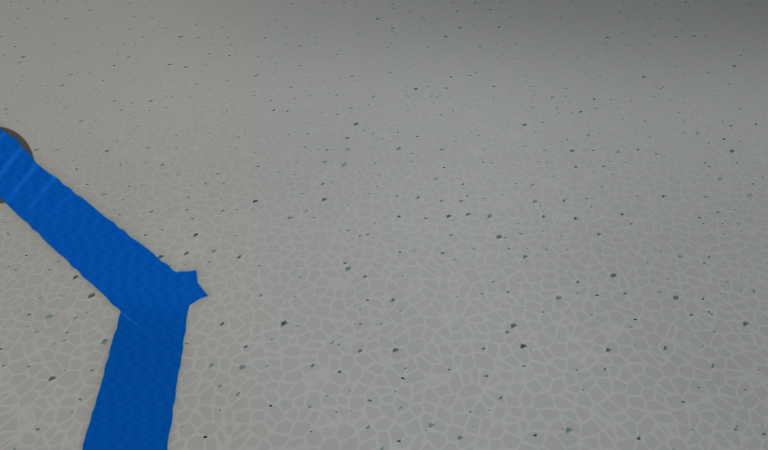
This texture is drawn by a Shadertoy shader. Its source:

```glsl
// Speckled pale vinyl floor in perspective, with a bent strip of blue masking tape.
#define HORIZON 1.9
#define CENTER_X 0.85
#define PEBBLE_FREQ 56.0
#define PEBBLE_GAIN 0.035
#define SPECK_FREQ 25.0
#define SPECK_SHARE 0.46
#define FLOOR_COLOR vec3(0.548, 0.560, 0.553)
#define TAPE_COLOR vec3(0.010, 0.270, 0.565)
#define DARK_SPECK vec3(0.17, 0.18, 0.21)
#define TEAL_SPECK vec3(0.27, 0.38, 0.39)
#define EDGE_BLUR 0.0025

vec2 hash2(vec2 p) {
    vec3 q = fract(p.xyx * vec3(0.1031, 0.1030, 0.0973));
    q += dot(q, q.yzx + 33.33);
    return fract((q.xx + q.yz) * q.zy);
}

// Gap between the two nearest cell points: zero on cell borders.
float cellGap(vec2 p) {
    vec2 cell = floor(p), f = fract(p);
    float near1 = 8.0, near2 = 8.0;
    for (int j = -1; j <= 1; j++)
    for (int i = -1; i <= 1; i++) {
        vec2 o = vec2(i, j);
        float d = length(o + hash2(cell + o) - f);
        near2 = min(near2, max(near1, d));
        near1 = min(near1, d);
    }
    return near2 - near1;
}

// One slanted oval chip per chosen cell; rgb is its colour, a its cover.
vec4 specks(vec2 p, float share, float size) {
    vec2 cell = floor(p);
    vec2 place = hash2(cell + 7.0), kind = hash2(cell + 91.0);
    vec2 d = fract(p) - mix(vec2(0.24), vec2(0.76), place);
    float angle = 0.45 + 0.9 * (kind.y - 0.5);
    d = mat2(cos(angle), -sin(angle), sin(angle), cos(angle)) * d;
    d.y *= 1.45;
    d += 0.02 * sin(d.yx * 30.0 + kind * 6.28);
    float radius = size * mix(0.5, 1.2, kind.y * kind.y);
    float cover = 1.0 - smoothstep(radius * 0.4, radius * 1.35, length(d));
    cover *= step(kind.x, share) * mix(0.45, 0.95, place.x);
    return vec4(mix(DARK_SPECK, TEAL_SPECK, smoothstep(0.45, 0.7, place.y)), cover);
}

// Signed distance to the outline of both tape arms and the torn corner.
float tapeDistance(vec2 p) {
    const int N = 13;
    vec2 v[N] = vec2[N](
        vec2(-0.05, 0.745), vec2(0.03, 0.695), vec2(0.085, 0.635),
        vec2(0.167, 0.571), vec2(0.393, 0.394), vec2(0.435, 0.400),
        vec2(0.438, 0.371), vec2(0.460, 0.343), vec2(0.420, 0.322),
        vec2(0.368, -0.02), vec2(0.177, -0.02), vec2(0.269, 0.307),
        vec2(-0.05, 0.609));
    float d = 100.0, side = 1.0;
    for (int i = 0, j = N - 1; i < N; j = i, i++) {
        vec2 e = v[j] - v[i], w = p - v[i];
        vec2 b = w - e * clamp(dot(w, e) / dot(e, e), 0.0, 1.0);
        d = min(d, dot(b, b));
        bvec3 c = bvec3(p.y >= v[i].y, p.y < v[j].y, e.x * w.y > e.y * w.x);
        if (all(c) || all(not(c))) side = -side;
    }
    return side * sqrt(d);
}

vec3 floorColor(vec2 p) {
    float depth = HORIZON - p.y;
    vec2 ground = vec2(p.x - CENTER_X, HORIZON) / depth;
    float nearness = 1.0 - smoothstep(0.1, 1.0, p.y);

    // Broad light: dim far right, bright centre, warm left
    vec3 col = FLOOR_COLOR;
    col -= 0.10 * smoothstep(0.72, 1.05, p.y) * smoothstep(0.25, 1.2, p.x);
    col -= 0.03 * smoothstep(0.8, 1.05, p.y);
    col -= 0.035 * smoothstep(1.05, 1.75, p.x);
    col += 0.025 * exp(-3.0 * dot(p - vec2(0.9, 0.35), p - vec2(0.9, 0.35)));
    col += vec3(0.010, -0.004, -0.018) * (1.0 - smoothstep(0.1, 0.9, p.x));
    col += 0.006 * sin(p.x * 7.0 + 2.0 * sin(p.y * 5.0)) * sin(p.y * 9.0 + p.x * 3.0);

    // Pebbled grain with pale seams
    vec2 warp = 0.15 * sin(ground.yx * 90.0);
    float seam = 1.0 - smoothstep(0.0, 0.32, cellGap(ground * PEBBLE_FREQ + warp));
    col += PEBBLE_GAIN * (seam - 0.35) * mix(0.25, 1.0, nearness);

    // Large chips, then fine faint ones
    vec4 big = specks(ground * SPECK_FREQ, SPECK_SHARE, 0.115);
    vec4 fine = specks(ground * SPECK_FREQ * 1.4 + 13.7, SPECK_SHARE * 0.7, 0.095);
    col = mix(col, fine.rgb, fine.a * mix(0.4, 0.6, nearness));
    return mix(col, big.rgb, big.a * mix(0.55, 0.95, nearness));
}

vec3 tapeColor(vec2 p) {
    // Axes along and across the upper arm
    vec2 arm = mat2(0.76, 0.65, -0.65, 0.76) * vec2(1.0, 0.0);
    float along = dot(p, vec2(arm.x, -arm.y));
    float upper = smoothstep(0.27, 0.36, p.y + 0.15 * (p.x - 0.3));
    vec3 col = TAPE_COLOR + vec3(0.005, 0.025, 0.06) * upper;
    float crease = pow(0.5 + 0.5 * sin(along * 130.0 + 5.0 * p.y), 8.0);
    col += vec3(0.03, 0.05, 0.06) * crease * (1.0 - smoothstep(0.10, 0.20, p.x)) * smoothstep(0.5, 0.6, p.y);
    float lap = abs(p.y - 0.307 + 0.8 * (p.x - 0.269));
    col += vec3(0.04, 0.05, 0.05) * (1.0 - smoothstep(0.0, 0.006, lap)) * (1.0 - smoothstep(0.30, 0.34, p.x));
    return col + 0.012 * sin(p.x * 210.0 + 3.0 * sin(p.y * 95.0)) * sin(p.y * 170.0);
}

void mainImage(out vec4 fragColor, in vec2 fragCoord) {
    vec2 p = fragCoord / iResolution.y;
    float blur = max(EDGE_BLUR, 0.8 / iResolution.y);
    vec3 col = floorColor(p);

    // Dark rounded rim behind the upper arm
    float rim = length(p - vec2(-0.01, 0.633)) - 0.086;
    col = mix(col, vec3(0.22, 0.21, 0.20), 0.8 * (1.0 - smoothstep(-blur, blur, rim)));

    // Tape with a slight contact shadow and uneven edge
    float tape = tapeDistance(p) + 0.0012 * sin(p.x * 150.0 + 2.0 * sin(p.y * 70.0));
    col *= 1.0 - 0.12 * exp(-max(tape, 0.0) * 120.0);
    col = mix(col, tapeColor(p), 1.0 - smoothstep(-blur, blur, tape));
    fragColor = vec4(clamp(col, 0.0, 1.0), 1.0);
}
```
